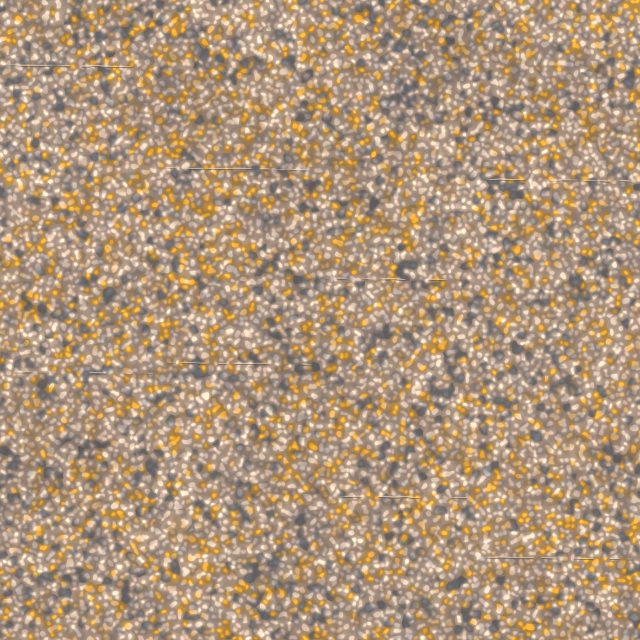
This texture is drawn by a three.js fragment shader. Its source:

```glsl
// Coarse multicoloured sand: soft, blurred grains of cream, tan, grey, gold and slate.
// Jittered cells are blended with wide Gaussian weights, the gaps gently darkened,
// and a few broken hairline seams are laid across the quarter-width columns.
varying vec2 vUv;

float hash(vec2 p) {
  vec3 q = fract(vec3(p.xyx) * 0.1031);
  q += dot(q, q.yzx + 33.33);
  return fract((q.x + q.y) * q.z);
}

vec2 hash2(vec2 p) {
  return vec2(hash(p + 17.3), hash(p + 71.9));
}

float noise(vec2 p) {
  vec2 i = floor(p);
  vec2 f = fract(p);
  f = f * f * (3.0 - 2.0 * f);
  float low = mix(hash(i), hash(i + vec2(1.0, 0.0)), f.x);
  float high = mix(hash(i + vec2(0.0, 1.0)), hash(i + 1.0), f.x);
  return mix(low, high, f.y);
}

// Mineral colour of one grain; slow noise gathers slate and gold into clusters.
vec3 grainColor(vec2 cell) {
  float pick = hash(cell + 5.7);
  float slateShare = 0.10 + 0.24 * (noise(cell * 0.22 + 40.0) - 0.5);
  float goldShare = 0.14 + 0.18 * (noise(cell * 0.17 + 90.0) - 0.5);
  vec3 color = vec3(0.97, 0.87, 0.77);                               // cream
  if (pick < 0.74) color = vec3(0.84, 0.73, 0.65);                   // tan
  if (pick < 0.48) color = vec3(0.70, 0.645, 0.62);                  // grey
  if (pick < 0.34) color = vec3(0.80, 0.64, 0.43);                   // ochre
  if (pick < slateShare + goldShare) color = vec3(0.99, 0.70, 0.20); // gold
  if (pick < slateShare) color = vec3(0.41, 0.43, 0.46);             // slate
  return color * (0.86 + 0.28 * hash(cell + 23.1));
}

// Soft cellular blend: nearby grains melt together, gaps fall into light shade.
vec3 sand(vec2 p) {
  p += 0.4 * (vec2(noise(p * 1.2), noise(p * 1.2 + 57.0)) - 0.5);
  vec2 base = floor(p);
  vec3 colorSum = vec3(0.0);
  float weightSum = 0.00001;
  float cover = 0.0;
  for (int y = -1; y <= 1; y++) {
    for (int x = -1; x <= 1; x++) {
      vec2 cell = base + vec2(float(x), float(y));
      vec2 toGrain = cell + 0.03 + 0.94 * hash2(cell) - p;
      float distSquared = dot(toGrain, toGrain);
      float weight = exp(-5.5 * distSquared);
      colorSum += weight * grainColor(cell);
      weightSum += weight;
      cover += exp(-9.0 * distSquared);
    }
  }
  float gap = 0.52 * (1.0 - smoothstep(0.0, 0.85, cover));
  return mix(colorSum / weightSum, vec3(0.40, 0.335, 0.29), gap);
}

// Thin seams, pale above and dark below, two in each column.
vec3 addSeams(vec3 color, vec2 uv) {
  float column = floor(uv.x * 4.0);
  float along = fract(uv.x * 4.0);
  float ends = smoothstep(0.02, 0.08, along) * smoothstep(0.98, 0.9, along);
  for (int i = 0; i < 2; i++) {
    float id = float(i);
    float height = 0.05 + 0.45 * id + 0.4 * hash(vec2(column + 3.0, id + 8.0));
    float offset = uv.y - height + 0.003 * (along - 0.5);
    offset += 0.0012 * (noise(vec2(uv.x * 60.0, id)) - 0.5);
    float broken = smoothstep(0.25, 0.7, noise(vec2(uv.x * 75.0, id + 11.0)));
    float pale = 1.0 - smoothstep(0.0003, 0.0015, abs(offset));
    float dark = 1.0 - smoothstep(0.0003, 0.0015, abs(offset + 0.0018));
    color = mix(color, vec3(0.36, 0.31, 0.27), 0.55 * dark * ends * broken);
    color = mix(color, vec3(0.92, 0.86, 0.75), 0.6 * pale * ends * broken);
  }
  return color;
}

void main() {
  vec3 color = sand(vUv * 100.0);
  color *= 0.96 + 0.08 * noise(vUv * 7.0 + 3.0); // broad uneven light
  gl_FragColor = vec4(addSeams(color, vUv), 1.0);
}
```
